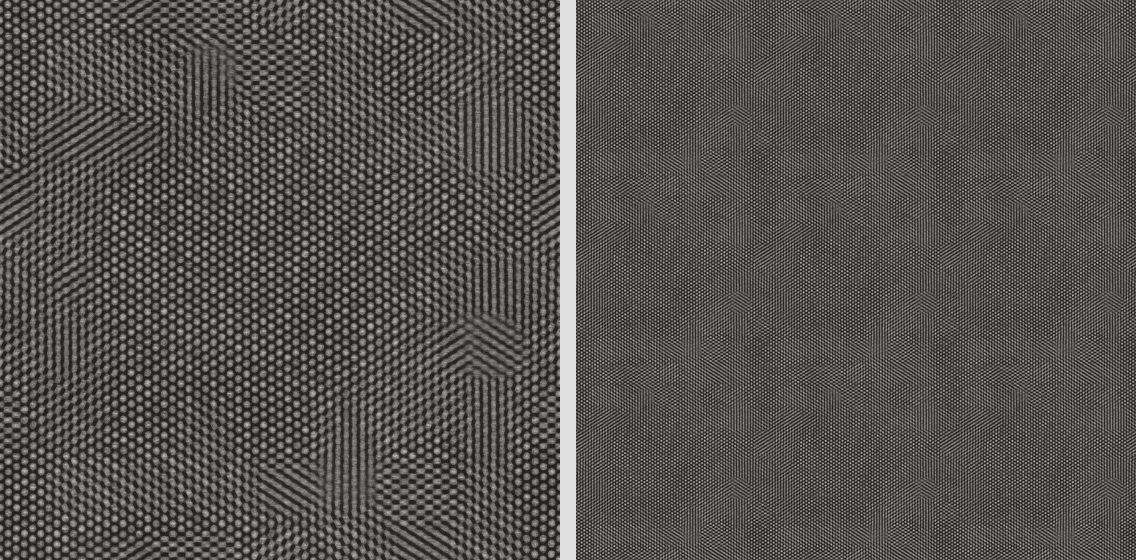
Left, the tile; right, the same tile 3 across and 3 down.
This texture is drawn by a WebGL 1 fragment shader. Its source:

```glsl
precision highp float;
// Dark grey sheet of small staggered domes, with patches worn into faint streaks.

uniform vec2 u_resolution;

const float TAU = 6.2831853;
const vec2 REPEATS = vec2(34.0, 54.0); // each repeat holds two staggered domes
const vec3 GAP_COLOR = vec3(0.135, 0.13, 0.122);
const vec3 CROWN_COLOR = vec3(0.6, 0.6, 0.597);

float hash(vec2 p, float seed) {
  return fract(sin(dot(p, vec2(127.1, 311.7)) + seed * 74.7) * 43758.5453);
}

// Value noise over the unit square that wraps after a whole number of cells.
float wrapNoise(vec2 uv, vec2 cells, float seed) {
  vec2 p = uv * cells;
  vec2 i = floor(p);
  vec2 f = fract(p);
  f = f * f * (3.0 - 2.0 * f);
  vec2 lo = mod(i, cells);
  vec2 hi = mod(i + 1.0, cells);
  float bottom = mix(hash(lo, seed), hash(vec2(hi.x, lo.y), seed), f.x);
  float top = mix(hash(vec2(lo.x, hi.y), seed), hash(hi, seed), f.x);
  return mix(bottom, top, f.y);
}

// Center of the closest dome in the staggered grid.
vec2 nearestDome(vec2 p) {
  vec2 even = floor(p + 0.5);
  vec2 odd = floor(p) + 0.5;
  vec2 aspect = 1.0 / REPEATS;
  return length((p - even) * aspect) < length((p - odd) * aspect) ? even : odd;
}

// Strength of one wave of the grid: it fades inside worn patches.
float waveStrength(vec2 uv, float wear, float seed) {
  float patches = wrapNoise(uv, vec2(8.0), seed);
  return 1.0 - 0.85 * wear * smoothstep(0.52, 0.76, patches);
}

// Three crossing waves make domes; a single one left over makes streaks.
// The steeper rim leaves narrow dark gaps between them.
float domeHeight(vec2 p, vec3 strength) {
  vec3 phase = TAU * vec3(2.0 * p.x, p.x + p.y, p.x - p.y);
  float height = (dot(strength, cos(phase)) + 1.5) / 4.5;
  return 0.62 * max(height, 0.0) + 0.38 * smoothstep(0.1, 0.42, height);
}

// Small irregular glint near the top of a dome.
float glint(vec2 offset, vec2 id) {
  vec2 shift = vec2(hash(id, 5.0), hash(id, 6.0)) - 0.5;
  vec2 d = (offset - shift * vec2(0.2, 0.24) - vec2(0.0, 0.05)) / vec2(0.16, 0.09);
  return exp(-dot(d, d)) * hash(id, 7.0);
}

void main() {
  vec2 uv = gl_FragCoord.xy / u_resolution;

  // Slightly uneven grid
  vec2 drift = vec2(wrapNoise(uv, vec2(9.0), 1.0), wrapNoise(uv, vec2(9.0), 2.0)) - 0.5;
  vec2 p = (uv + 0.003 * drift) * REPEATS;

  // Wear, weaker around the middle; lone streaks keep some of the lost contrast
  float wear = mix(0.15, 1.0, smoothstep(0.14, 0.36, length(uv - vec2(0.5, 0.53))));
  vec3 strength = vec3(waveStrength(uv, wear, 11.0),
                       waveStrength(uv, wear, 12.0),
                       waveStrength(uv, wear, 13.0));
  float clarity = dot(strength, vec3(1.0 / 3.0));
  float height = domeHeight(p, strength / mix(1.0, clarity, 0.4));

  // Variation from dome to dome
  vec2 center = nearestDome(p);
  vec2 id = mod(center, REPEATS);
  float tone = height * (0.93 + 0.24 * (hash(id, 3.0) - 0.5) * clarity);
  tone += 0.28 * clarity * glint(p - center, id);

  // Crisp grain and short scratches, strongest on the raised parts
  float grain = hash(floor(uv * 512.0), 21.0) - 0.5;
  float scratches = wrapNoise(uv, vec2(170.0, 340.0), 22.0) - 0.5;
  tone += (0.17 * grain + 0.36 * scratches) * (0.3 + height);

  // Broad light and dark areas
  tone += 0.08 * (wrapNoise(uv, vec2(7.0), 23.0) - 0.5);

  gl_FragColor = vec4(mix(GAP_COLOR, CROWN_COLOR, clamp(tone, 0.0, 1.2)), 1.0);
}
```
